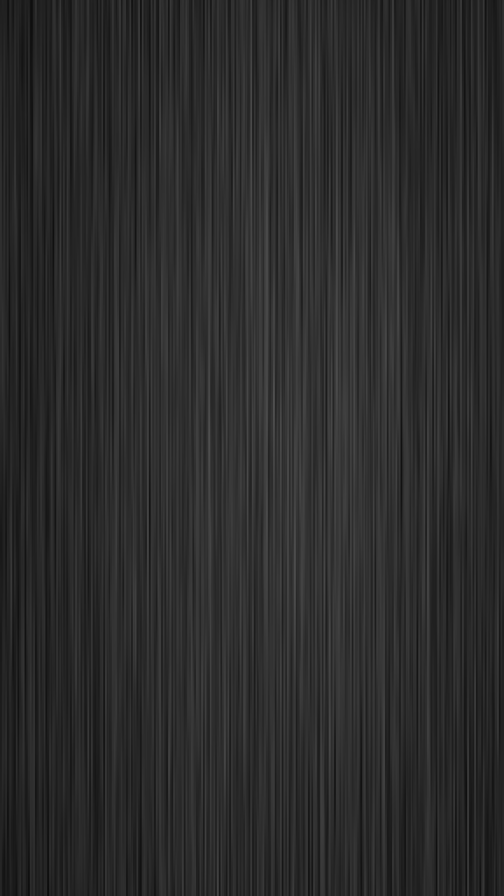
Write a Shadertoy shader that draws this texture.

```glsl
// Dark brushed metal: hair-thin vertical scratches over a soft central glow.
// Each scratch layer is a row of crisp columns, and every column carries
// its own long, slowly varying noise so that streak ends never line up.

float hash(vec2 p) {
    vec3 q = fract(vec3(p.xyx) * vec3(0.1031, 0.1030, 0.0973));
    q += dot(q, q.yzx + 33.33);
    return fract((q.x + q.y) * q.z);
}

// Smooth noise along one column, shifted by a random phase
float columnNoise(float column, float y, float seed) {
    y += 17.0 * hash(vec2(column, seed));
    float cell = floor(y);
    float blend = smoothstep(0.0, 1.0, fract(y));
    float below = hash(vec2(column + seed * 7.0, cell));
    float above = hash(vec2(column + seed * 7.0, cell + 1.0));
    return mix(below, above, blend);
}

// Streaks centred on zero; density counts columns across and cells up
float streaks(vec2 uv, vec2 density, float seed) {
    vec2 p = uv * density - vec2(0.5, 0.0);
    float column = floor(p.x);
    float edge = smoothstep(0.2, 0.8, fract(p.x));
    return mix(columnNoise(column, p.y, seed),
               columnNoise(column + 1.0, p.y, seed), edge) - 0.5;
}

// Streaks with a relief: each line darkens its neighbour on the left
float etchedStreaks(vec2 uv, vec2 density, float seed) {
    vec2 neighbour = uv + vec2(1.0 / density.x, 0.0);
    return streaks(uv, density, seed) - 0.35 * streaks(neighbour, density, seed);
}

void mainImage(out vec4 fragColor, in vec2 fragCoord) {
    vec2 uv = fragCoord / iResolution.xy;

    // Broad glow, slightly right of centre, fading towards the corners
    float falloff = length((uv - vec2(0.56, 0.52)) * vec2(1.5, 1.1));
    float tone = mix(0.207, 0.119, smoothstep(0.0, 1.1, falloff));

    // Long thin scratches, slightly wider ones and short flecks along them
    float grain = 0.115 * etchedStreaks(uv, vec2(288.0, 4.5), 11.0)
                + 0.065 * etchedStreaks(uv, vec2(203.0, 3.0), 23.0)
                + 0.040 * streaks(uv, vec2(288.0, 18.0), 53.0);

    // Scratches catch a little more light inside the glow
    float metal = tone + grain * (0.75 + 1.5 * tone);
    fragColor = vec4(vec3(clamp(metal, 0.02, 1.0)), 1.0);
}
```
